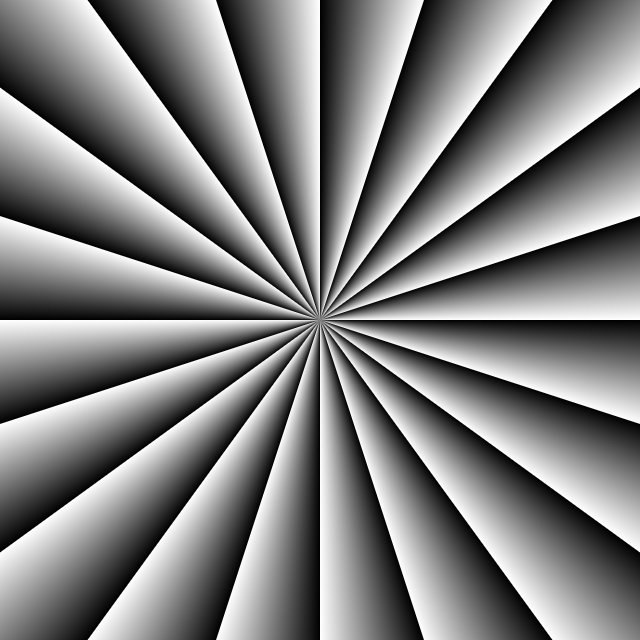
Write a Shadertoy shader that draws this background.

```glsl
// Twenty grey wedges fan out from the centre, each running from black to white
// clockwise. The angle drives a sawtooth, averaged over the width of a pixel
// so that the hard edges and the crowded middle stay smooth.

const float TAU = 6.2831853;

// Integral of fract(x), used to average the sawtooth exactly.
float sawIntegral(float x) {
    float ramp = fract(x);
    return 0.5 * (floor(x) + ramp * ramp);
}

// Mean of fract(x) over an interval of the given width.
float smoothSaw(float x, float width) {
    return (sawIntegral(x + 0.5 * width) - sawIntegral(x - 0.5 * width)) / width;
}

void mainImage(out vec4 fragColor, in vec2 fragCoord) {
    // Centred canvas units
    float canvasSize = min(iResolution.x, iResolution.y);
    vec2 p = (fragCoord - 0.5 * iResolution.xy) / canvasSize;
    float pixel = 1.0 / canvasSize;

    // Clockwise angle, counted in wedges
    float wedgesPerRadian = 20.0 / TAU;
    float wedge = -atan(p.y, p.x) * wedgesPerRadian;

    // One pixel spans more of a wedge towards the centre
    float radius = max(length(p), 0.5 * pixel);
    float shade = smoothSaw(wedge, wedgesPerRadian * pixel / radius);

    fragColor = vec4(vec3(shade), 1.0);
}
```
